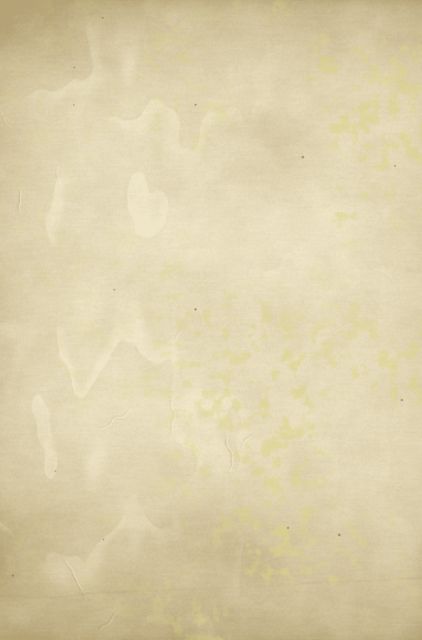
Write a Shadertoy shader that draws this texture.

```glsl
// Aged parchment: cream paper with brown, weathered edges and soft stains.
// Layered noise gives clouds, grain and yellow foxing; sawtooth noise gives
// soft wrinkles, and a loop scatters thin bright creases with shadows.

const vec3 CREAM = vec3(0.915, 0.875, 0.750);
const vec3 BROWN = vec3(0.730, 0.660, 0.490);
const vec3 FOXING = vec3(0.860, 0.830, 0.530);
const vec3 SPECK = vec3(0.450, 0.390, 0.270);
const float BASE_TONE = 0.07;
const float CLOUD_AMOUNT = 0.50;
const float GRAIN_AMOUNT = 0.11;
const float FIBRE_AMOUNT = 0.07;
const float WRINKLE_AMOUNT = 0.20;
const float FOXING_AMOUNT = 0.55;
const int CREASE_COUNT = 12;

float hash(vec2 p) {
    vec3 q = fract(vec3(p.xyx) * 0.1031);
    q += dot(q, q.yzx + 33.33);
    return fract((q.x + q.y) * q.z);
}

float noise(vec2 p) {
    vec2 i = floor(p), f = fract(p);
    f = f * f * f * (f * (f * 6.0 - 15.0) + 10.0);
    return mix(mix(hash(i), hash(i + vec2(1, 0)), f.x),
               mix(hash(i + vec2(0, 1)), hash(i + vec2(1, 1)), f.x), f.y);
}

float fbm(vec2 p) {
    float sum = 0.0, amp = 0.533;
    for (int i = 0; i < 4; i++) {
        sum += amp * noise(p);
        p = mat2(1.6, 1.2, -1.2, 1.6) * p + 17.3;
        amp *= 0.5;
    }
    return sum;
}

float bell(float x) { return exp(-x * x); }

// Brown darkening towards the four edges, uneven along its reach
float edgeTone(vec2 uv, vec2 p) {
    float uneven = 0.45 + 1.1 * fbm(p * 6.0 + 3.0);
    float top = 1.0 - uv.y;
    float wide = 0.58 * bell(top / 0.105) + 0.56 * bell(uv.y / 0.17)
               + 0.36 * exp(-uv.x / 0.10) + 0.16 * exp(-(1.0 - uv.x) / 0.05);
    float rim = 0.30 * exp(-top / 0.012) + 0.25 * exp(-uv.y / 0.015);
    return wide * uneven + rim;
}

// Broad soft stains: one near the top right, two along the lower part
float stainTone(vec2 uv, vec2 p) {
    vec2 q = uv + 0.10 * (vec2(fbm(p * 9.0), fbm(p * 9.0 + 40.0)) - 0.5);
    float stain = 0.28 * bell(length((q - vec2(0.65, 0.79)) / vec2(0.11, 0.05)));
    stain += 0.24 * bell(length((q - vec2(0.55, 0.16)) / vec2(0.22, 0.05)));
    stain += 0.20 * bell(length((q - vec2(0.12, 0.19)) / vec2(0.14, 0.05)));
    return stain;
}

// Wrinkles: sharp on one side, fading on the other; mostly on the left
float wrinkles(vec2 uv, vec2 p) {
    float height = fbm(p * vec2(6.0, 3.2) + 8.0);
    float saw = fract(height * 4.5);
    float ridge = smoothstep(0.0, 0.05, saw) * (1.0 - smoothstep(0.05, 0.45, saw));
    float patches = smoothstep(0.45, 0.65, noise(p * 9.0 + 21.0));
    return ridge * patches * (1.0 - 0.75 * smoothstep(0.3, 0.75, uv.x));
}

// Thin curved creases; positive is bright, negative is the shadow beside it
float creases(vec2 p, float aspect) {
    float width = max(0.0011, 0.6 / iResolution.y), sum = 0.0;
    for (int i = 0; i < CREASE_COUNT; i++) {
        float id = float(i);
        vec2 centre = vec2(hash(vec2(id, 1.7)) * aspect, hash(vec2(id, 5.3)));
        float angle = 0.6 + 1.9 * hash(vec2(id, 9.1));
        float reach = mix(0.015, 0.045, hash(vec2(id, 13.9)));
        vec2 q = p - centre;
        q = vec2(dot(q, vec2(cos(angle), sin(angle))),
                 dot(q, vec2(-sin(angle), cos(angle))));
        q.y += 8.0 * (hash(vec2(id, 18.3)) - 0.5) * q.x * q.x
             + 0.008 * (noise(vec2(q.x * 70.0, id)) - 0.5);
        float taper = 1.0 - smoothstep(0.3, 1.0, abs(q.x) / reach);
        float line = bell(q.y / width) - 0.7 * bell((q.y - 2.2 * width) / (1.5 * width));
        sum += taper * line * mix(0.3, 1.0, hash(vec2(id, 23.7)));
    }
    return sum;
}

// Sparse tiny dark dots
float specks(vec2 p) {
    vec2 cell = floor(p * 14.0);
    vec2 centre = 0.2 + 0.6 * vec2(hash(cell + 3.1), hash(cell + 7.7));
    float radius = mix(0.0008, 0.0020, hash(cell + 11.9));
    float soft = 1.0 / iResolution.y;
    float d = length(fract(p * 14.0) - centre) / 14.0;
    return step(0.91, hash(cell + 51.3)) * (1.0 - smoothstep(radius - soft, radius + soft, d));
}

void mainImage(out vec4 fragColor, in vec2 fragCoord) {
    vec2 uv = fragCoord / iResolution.xy;
    vec2 p = fragCoord / iResolution.y;

    // Tone runs from cream at 0 to brown at 1
    float tone = BASE_TONE + edgeTone(uv, p) + stainTone(uv, p);
    tone += CLOUD_AMOUNT * (0.6 * fbm(p * 8.0) + 0.4 * fbm(p * 30.0) - 0.5);
    tone += GRAIN_AMOUNT * (noise(p * 380.0) - 0.5);
    tone += FIBRE_AMOUNT * (noise(p * vec2(45.0, 330.0)) - 0.5);
    tone -= WRINKLE_AMOUNT * wrinkles(uv, p);
    tone -= 0.32 * creases(p, iResolution.x / iResolution.y);

    // Faint fold across the foot of the sheet
    float fold = uv.y - 0.065 - 0.03 * uv.x - 0.006 * (noise(p * 12.0) - 0.5);
    tone += 0.16 * bell(fold / 0.0018) * noise(p * 25.0 + 5.0);

    vec3 color = mix(CREAM, BROWN, clamp(tone, -0.12, 1.1));

    // Yellow foxing in flecks, denser to the right
    float flecks = smoothstep(0.50, 0.72, fbm(p * 65.0));
    float area = smoothstep(0.38, 0.65, fbm(p * 7.0 + 9.0)) * mix(0.25, 1.0, smoothstep(0.2, 0.7, uv.x));
    color = mix(color, FOXING, FOXING_AMOUNT * flecks * area);
    color = mix(color, SPECK, 0.6 * specks(p));
    fragColor = vec4(color, 1.0);
}
```
